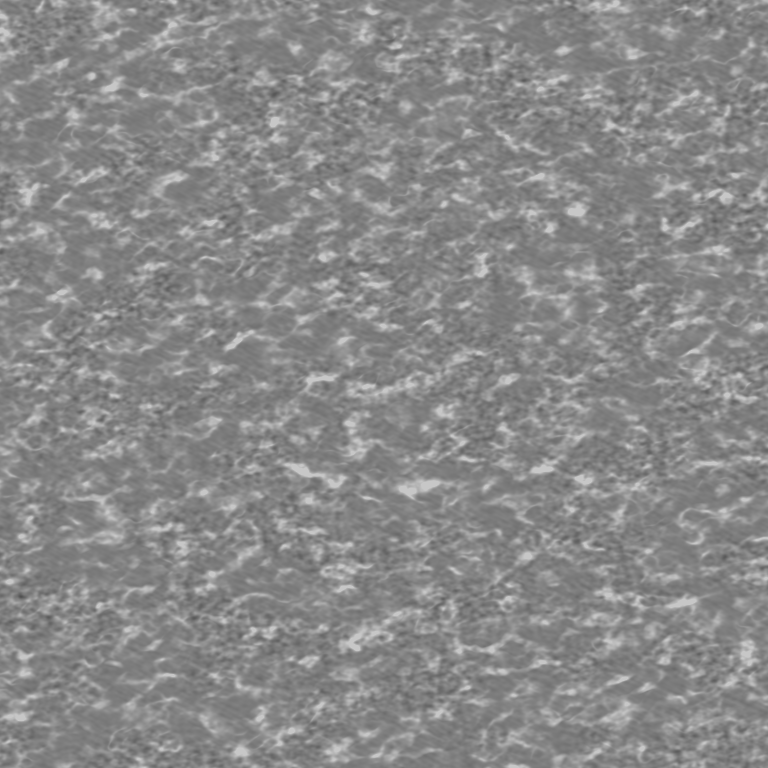
This texture is drawn by a Shadertoy shader. Its source:

```glsl
const float BASE_GREY = 0.482;
const float VEIN_GAIN = 0.21;
const float THREAD_GAIN = 0.10;
const float FLECK_GAIN = 0.20;
const float CRUMB_GAIN = 0.20;
const float STRIA_GAIN = 0.055;
const float KNOBBLE = 0.9;
const float MAX_GREY = 0.78;
const float VEIN_TILT = 0.15;
const float STRIA_TILT = -0.45;
const float WARP_AMOUNT = 0.008;
const vec2 VEIN_FREQ = vec2(21.0, 36.0);
const vec2 THREAD_FREQ = vec2(40.0, 62.0);
const vec2 FLECK_FREQ = vec2(30.0, 56.0);
const vec2 CRUMB_FREQ = vec2(92.0, 132.0);
const vec2 STRIA_FREQ = vec2(50.0, 190.0);
const vec2 PATCH_FREQ = vec2(8.0, 13.0);

vec2 hashGradient(vec2 cell) {
    vec2 k = vec2(dot(cell, vec2(127.1, 311.7)), dot(cell, vec2(269.5, 183.3)));
    return 2.0 * fract(sin(k) * 43758.5453) - 1.0;
}

// Signed gradient noise
float noise(vec2 p) {
    vec2 i = floor(p);
    vec2 f = fract(p);
    vec2 u = f * f * f * (f * (f * 6.0 - 15.0) + 10.0);
    vec2 e = vec2(0.0, 1.0);
    float low = mix(dot(hashGradient(i), f),
                    dot(hashGradient(i + e.yx), f - e.yx), u.x);
    float high = mix(dot(hashGradient(i + e.xy), f - e.xy),
                     dot(hashGradient(i + e.yy), f - e.yy), u.x);
    return mix(low, high, u.y);
}

vec2 alignTo(vec2 p, float angle) {
    float c = cos(angle);
    float s = sin(angle);
    return mat2(c, -s, s, c) * p;
}

// Soft crest along the zero line of a noise field
float ridge(float n, float width) {
    float t = n / width;
    return exp(-t * t);
}

void mainImage(out vec4 fragColor, in vec2 fragCoord) {
    vec2 p = fragCoord / iResolution.y;

    // Bend the tilted frame so that the veins wander
    vec2 q = alignTo(p, VEIN_TILT);
    vec2 bend = vec2(noise(q * 24.0 + 3.7), noise(q * 28.0 + 51.3));
    vec2 fine = vec2(noise(q * 80.0 + 17.1), noise(q * 80.0 + 83.9));
    vec2 w = q + WARP_AMOUNT * (bend + 0.5 * fine);

    // Crumbly relief gathered in patches
    float patches = smoothstep(-0.22, 0.28, noise(q * PATCH_FREQ + 13.0));
    float crumbs = noise(q * CRUMB_FREQ) + 0.35 * noise(q * CRUMB_FREQ * 1.6 + 5.0);

    // Broken veins that fade in and out
    float veinMask = smoothstep(-0.12, 0.34, noise(w * FLECK_FREQ * 0.8 + 29.0));
    float veins = ridge(noise(w * VEIN_FREQ + 7.0), 0.12) * veinMask;

    // Thinner threads between the veins
    float threadMask = smoothstep(-0.14, 0.32, noise(w * VEIN_FREQ + 61.0));
    float threads = ridge(noise(w * THREAD_FREQ + 41.0), 0.14) * threadMask;

    // Bright elongated flecks
    float flecks = smoothstep(0.13, 0.48, noise(w * FLECK_FREQ + 97.0));

    // Faint slanted striation
    float stria = noise(alignTo(p, STRIA_TILT) * STRIA_FREQ);

    float relief = VEIN_GAIN * veins + THREAD_GAIN * threads + FLECK_GAIN * flecks;
    float grey = BASE_GREY
        + relief * (1.0 + KNOBBLE * crumbs)
        + CRUMB_GAIN * crumbs * mix(0.2, 1.0, patches)
        + STRIA_GAIN * stria;
    fragColor = vec4(vec3(min(grey, MAX_GREY)), 1.0);
}
```
